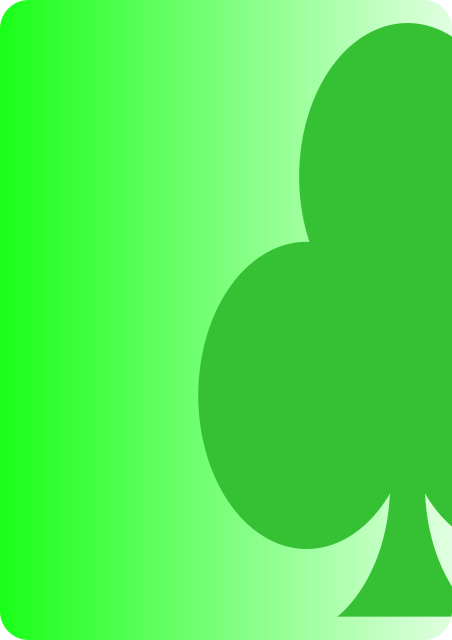
Reproduce this background procedurally as a Shadertoy shader.

```glsl
// Draws a rounded card with a green gradient and a large cropped club.

const vec3 PAPER = vec3(1.0);
const vec3 GLOW_LEFT = vec3(0.10, 1.0, 0.10);
const vec3 GLOW_RIGHT = vec3(0.88, 1.0, 0.88);
const vec3 CLUB_GREEN = vec3(0.208, 0.757, 0.20);

// Lengths are in canvas heights
const float CLUB_AXIS = 0.6367;
const vec2 LOBE_RADII = vec2(0.1693, 0.2400);
const float STEM_HALF_WIDTH = 0.0273;
const float STEM_BASE = 0.0365;
const float STEM_WAIST = 0.2422;
const float CORNER_RADIUS = 0.045;

// Approximate signed distance to an ellipse
float ellipseDistance(vec2 p, vec2 radii) {
    float k = length(p / radii);
    float slope = length(p / (radii * radii));
    return k * (k - 1.0) / max(slope, 1e-4);
}

float roundedBoxDistance(vec2 p, vec2 halfSize, float radius) {
    vec2 d = abs(p) - halfSize + radius;
    return length(max(d, 0.0)) + min(max(d.x, d.y), 0.0) - radius;
}

// Stem flared by an elliptical cut; q.x is the distance from the axis
float stemDistance(vec2 q, float top) {
    float cutCentre = STEM_HALF_WIDTH + LOBE_RADII.x;
    vec2 cut = vec2(q.x - cutCentre, min(q.y - STEM_WAIST, 0.0));
    float side = max(-ellipseDistance(cut, LOBE_RADII), q.x - cutCentre);
    return max(side, max(STEM_BASE - q.y, q.y - top));
}

// Three lobes and a stem, mirrored about the axis
float clubDistance(vec2 p) {
    vec2 q = vec2(abs(p.x - CLUB_AXIS), p.y);
    vec2 topLobe = vec2(0.0, 0.7240);
    vec2 sideLobe = vec2(0.1576, 0.3822);
    float lobes = min(ellipseDistance(q - topLobe, LOBE_RADII),
                      ellipseDistance(q - sideLobe, LOBE_RADII));
    return min(lobes, stemDistance(q, topLobe.y));
}

float coverage(float dist, float pixel) {
    return clamp(0.5 - dist / pixel, 0.0, 1.0);
}

void mainImage(out vec4 fragColor, in vec2 fragCoord) {
    float pixel = 1.0 / iResolution.y;
    vec2 p = fragCoord * pixel;
    vec2 halfCard = 0.5 * iResolution.xy * pixel;

    // Horizontal gradient
    float across = fragCoord.x / iResolution.x;
    vec3 color = mix(GLOW_LEFT, GLOW_RIGHT, across);

    // Club, then the rounded card outline
    color = mix(color, CLUB_GREEN, coverage(clubDistance(p), pixel));
    float card = roundedBoxDistance(p - halfCard, halfCard, CORNER_RADIUS);
    color = mix(PAPER, color, coverage(card, pixel));

    fragColor = vec4(color, 1.0);
}
```
